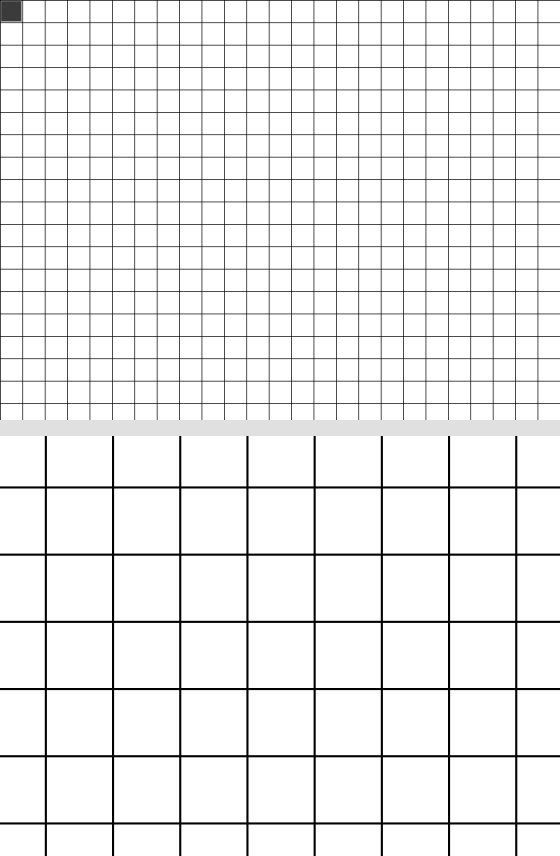
Top, the full canvas; bottom, a detail of the centre.
Write a Shadertoy shader that draws this pattern.

```glsl
// Thin black square grid on white, with one framed dark cell in the top left corner.

const float COLUMNS = 25.0;            // cells across the canvas width
const float LINE_WIDTH = 1.0 / 32.0;   // in cells
const vec2 FRAME_SPAN = vec2(1.0, 31.0) / 32.0;  // start and end within the cell
const vec2 FILL_SPAN = vec2(2.0, 30.0) / 32.0;

const vec3 PAPER_COLOR = vec3(1.0);
const vec3 LINE_COLOR = vec3(0.0);
const vec3 FRAME_COLOR = vec3(0.5);
const vec3 FILL_COLOR = vec3(0.23);

// Total line width lying between zero and x, per axis
vec2 lineIntegral(vec2 x) {
    return floor(x) * LINE_WIDTH + min(fract(x), LINE_WIDTH);
}

// Share of a pixel covered by the grid lines
float gridCoverage(vec2 p, float pixel) {
    vec2 lines = (lineIntegral(p + 0.5 * pixel) - lineIntegral(p - 0.5 * pixel)) / pixel;
    lines = clamp(lines, 0.0, 1.0);
    return 1.0 - (1.0 - lines.x) * (1.0 - lines.y);
}

// Share of a pixel covered by a square spanning the same range on both axes
float squareCoverage(vec2 p, vec2 span, float pixel) {
    vec2 low = max(p - 0.5 * pixel, span.x);
    vec2 high = min(p + 0.5 * pixel, span.y);
    vec2 overlap = max(high - low, 0.0) / pixel;
    return overlap.x * overlap.y;
}

void mainImage(out vec4 fragColor, in vec2 fragCoord) {
    // Cell coordinates, counted from the top left corner
    float pixel = COLUMNS / iResolution.x;
    vec2 p = vec2(fragCoord.x, iResolution.y - fragCoord.y) * pixel;

    // Corner cell: frame, then fill
    vec3 color = PAPER_COLOR;
    color = mix(color, FRAME_COLOR, squareCoverage(p, FRAME_SPAN, pixel));
    color = mix(color, FILL_COLOR, squareCoverage(p, FILL_SPAN, pixel));

    // Grid lines on top
    color = mix(color, LINE_COLOR, gridCoverage(p, pixel));

    fragColor = vec4(color, 1.0);
}
```
